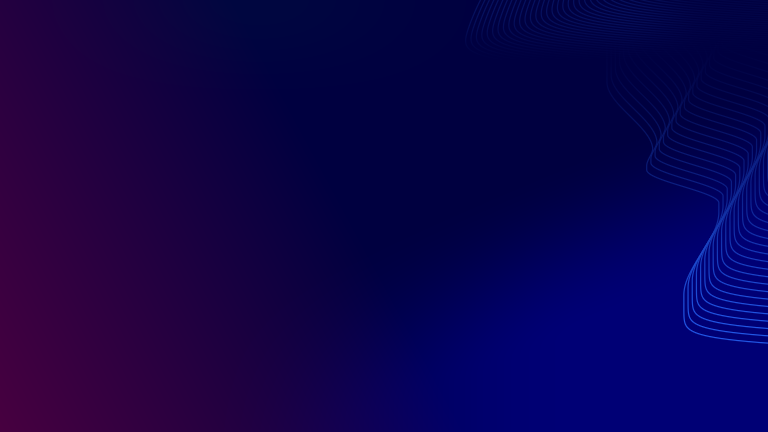
A WebGL 2 fragment shader for this background:

```glsl
#version 300 es
precision highp float;
// Deep navy gradient with a plum left side, a blue lower right and two ribbons of fine wavy lines.

uniform vec2 u_resolution;
out vec4 fragColor;

const vec3 NAVY = vec3(0.0, 0.0, 0.25);
const vec3 ROYAL = vec3(0.0, 0.0, 0.46);
const vec3 DIM_LINE = vec3(0.08, 0.22, 0.65);
const vec3 BRIGHT_LINE = vec3(0.16, 0.42, 1.0);
const float HALF_WIDTH = 0.0014;
const int SIDE_LINES = 30;
const int TOP_LINES = 46;

// Horizontal place of the side ribbon's outer line at a given depth below the top
float sideCurve(float depth) {
    float x = 1.405;
    x += 0.106 * smoothstep(0.190, 0.347, depth);
    x -= 0.014 * smoothstep(0.343, 0.384, depth);
    x += 0.167 * smoothstep(0.393, 0.470, depth);
    x -= 0.081 * smoothstep(0.491, 0.683, depth);
    return x + 0.192 * pow(max(0.0, (depth - 0.683) / 0.111), 8.0);
}

// Horizontal place of the top ribbon's outer line
float topCurve(float depth) {
    float rise = max(0.0, 0.135 - depth);
    float x = 1.066 + 0.18 * rise + 1.2 * rise * rise;
    return x + 0.2 * pow(max(0.0, (depth - 0.03) / 0.12), 7.0);
}

// Smooth coverage of a line, from its horizontal offset and its slope dx/dy
float lineCoverage(float offset, float slope, float halfWidth, float pixel) {
    float d = abs(offset) * inversesqrt(1.0 + slope * slope);
    return clamp((halfWidth + 0.5 * pixel - d) / pixel, 0.0, 1.0);
}

// Copies of the side curve, each moved up and to the right
float sideRibbon(vec2 q, float pixel) {
    const float e = 0.001;
    float clearPart = 1.0;
    for (int i = 0; i < SIDE_LINES; i++) {
        vec2 s = q - float(i) * vec2(0.0097, -0.0162);
        float slope = (sideCurve(s.y + e) - sideCurve(s.y - e)) / (2.0 * e);
        clearPart *= 1.0 - 0.8 * lineCoverage(s.x - sideCurve(s.y), slope, HALF_WIDTH, pixel);
    }
    return 1.0 - clearPart;
}

// Copies of the top curve, spread along a shallow diagonal
float topRibbon(vec2 q, float pixel) {
    const float e = 0.001;
    float clearPart = 1.0;
    for (int i = 0; i < TOP_LINES; i++) {
        vec2 s = q - float(i) * vec2(0.0125, -0.0045);
        float slope = (topCurve(s.y + e) - topCurve(s.y - e)) / (2.0 * e);
        clearPart *= 1.0 - 0.8 * lineCoverage(s.x - topCurve(s.y), slope, HALF_WIDTH, pixel);
    }
    return 1.0 - clearPart;
}

// Navy base, slanted blue glow, plum wash and a faint teal tint at the top
vec3 background(vec2 q) {
    float slant = dot(q - vec2(0.856, 0.579), vec2(0.377, 0.926));
    float glow = smoothstep(-0.03, 0.36, slant) * smoothstep(0.45, 1.35, q.x);
    vec3 color = mix(NAVY, ROYAL, glow);
    color.r += max(0.0, 0.14 + 0.14 * q.y - 0.26 * q.x);
    float tint = exp(-pow((q.x - 0.6) / 0.3, 2.0)) * (1.0 - smoothstep(0.0, 0.25, q.y));
    color.g += 0.025 * tint;
    return color;
}

void main() {
    // q.x runs right and q.y runs down, both in canvas heights
    vec2 q = gl_FragCoord.xy / u_resolution.y;
    q.y = 1.0 - q.y;
    float pixel = 1.0 / u_resolution.y;
    vec3 color = background(q);

    // Lines brighten as they descend and fade out toward the top
    float descent = smoothstep(0.35, 0.78, q.y);
    vec3 lineColor = mix(DIM_LINE, BRIGHT_LINE, descent);
    float sideFade = 0.6 * smoothstep(0.08, 0.42, q.y) + 0.4 * descent;
    color = mix(color, lineColor, sideRibbon(q, pixel) * sideFade);

    float topFade = 0.38 * (1.0 - smoothstep(0.02, 0.15, q.y));
    topFade *= 1.0 - 0.75 * smoothstep(1.42, 1.65, q.x);
    color = mix(color, DIM_LINE, topRibbon(q, pixel) * topFade);

    fragColor = vec4(color, 1.0);
}
```
